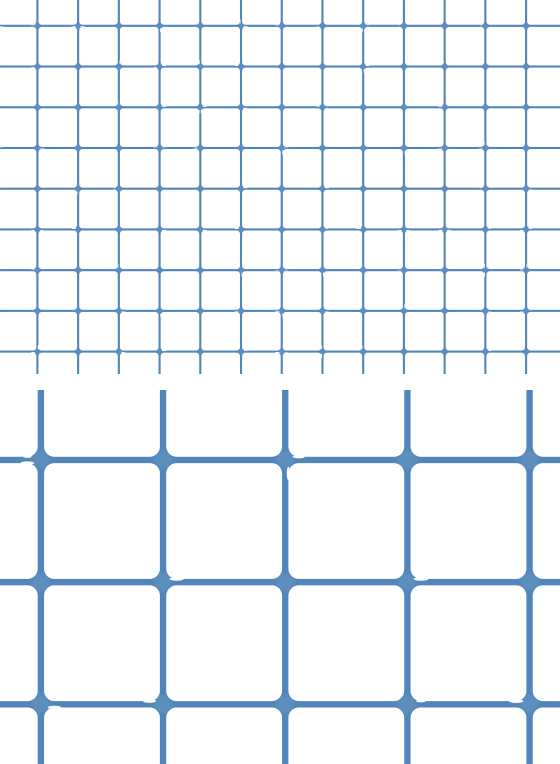
Top, the full canvas; bottom, a detail of the centre.
Reproduce this pattern procedurally as a WebGL 2 fragment shader.

```glsl
#version 300 es
precision highp float;

#define PITCH 0.07272
#define ORIGIN vec2(0.0668, 0.0400)
#define LINE_WIDTH 0.052
#define CORNER_RADIUS 0.085
#define NICK_SIZE vec2(0.055, 0.014)
#define NICK_CHANCE 0.22
#define PAPER vec3(1.0)
#define LINE_INK vec3(0.32, 0.525, 0.73)
#define NODE_INK vec3(0.36, 0.56, 0.745)

uniform vec2 u_resolution;
out vec4 fragColor;

float hash(vec2 p) {
    vec3 v = fract(p.xyx * vec3(0.1031, 0.1030, 0.0973));
    v += dot(v, v.yzx + 33.33);
    return fract((v.x + v.y) * v.z);
}

float roundedBox(vec2 p, float halfSize, float radius) {
    vec2 d = abs(p) - halfSize + radius;
    return length(max(d, 0.0)) + min(max(d.x, d.y), 0.0) - radius;
}

// Approximate signed distance to an axis-aligned ellipse
float ellipse(vec2 p, vec2 radii) {
    float k = length(p / radii);
    return k * (k - 1.0) / max(length(p / (radii * radii)), 1e-4);
}

void main() {
    // Canvas widths to grid cells; lines lie on whole numbers
    vec2 grid = (gl_FragCoord.xy / u_resolution.x - ORIGIN) / PITCH;
    float pixel = 1.0 / (u_resolution.x * PITCH);
    vec2 cell = floor(grid);
    vec2 local = fract(grid) - 0.5;
    float halfCell = 0.5 - 0.5 * LINE_WIDTH;

    // Paper tile with rounded corners
    float tile = roundedBox(local, halfCell, CORNER_RADIUS);

    // Occasional nick in the line beside a corner
    vec2 cornerId = cell * 2.0 + step(0.0, local) + 57.0;
    vec2 edge = abs(local);
    if (hash(cornerId + 19.0) > 0.7) edge = edge.yx;
    if (hash(cornerId) < NICK_CHANCE) {
        float size = mix(0.6, 1.1, hash(cornerId + 41.0));
        vec2 nickCenter = vec2(halfCell - CORNER_RADIUS, halfCell);
        tile = min(tile, ellipse(edge - nickCenter, NICK_SIZE * size));
    }

    // Ink is slightly paler where the lines cross
    float nodeDistance = length(0.5 - abs(local));
    vec3 ink = mix(NODE_INK, LINE_INK, smoothstep(0.05, 0.1, nodeDistance));
    float coverage = clamp(tile / pixel + 0.5, 0.0, 1.0);
    fragColor = vec4(mix(PAPER, ink, coverage), 1.0);
}
```
